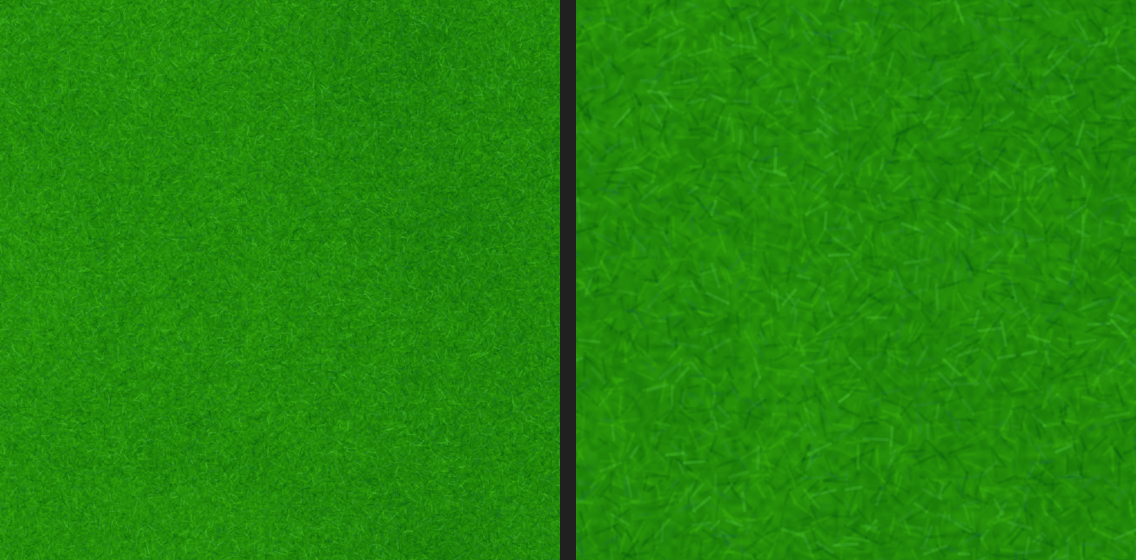
Left: the whole. Right: its middle third, enlarged.
Reproduce this texture procedurally as a Shadertoy shader.

```glsl
const vec3 FELT_GREEN = vec3(0.132, 0.540, 0.040);
const vec3 TONE_STEP = vec3(0.024, 0.037, 0.002);
const vec3 PALE_TINT = vec3(0.030, 0.030, 0.075);
const float FIBRE_CELLS = 105.0;
const int FIBRE_LAYERS = 3;

vec3 hash3(vec2 p, float seed) {
    vec3 q = fract(vec3(p.xyx + seed * 17.31) * vec3(0.1031, 0.1030, 0.0973));
    q += dot(q, q.yxz + 33.33);
    return fract((q.xxy + q.yxx) * q.zyx);
}

float valueNoise(vec2 p, float seed) {
    vec2 cell = floor(p);
    vec2 f = fract(p);
    f = f * f * (3.0 - 2.0 * f);
    float low = mix(hash3(cell, seed).x, hash3(cell + vec2(1, 0), seed).x, f.x);
    float high = mix(hash3(cell + vec2(0, 1), seed).x, hash3(cell + vec2(1, 1), seed).x, f.x);
    return mix(low, high, f.y) * 2.0 - 1.0;
}

float fractalNoise(vec2 p, float seed) {
    float sum = 0.0;
    float gain = 0.5;
    for (int i = 0; i < 4; i++) {
        sum += gain * valueNoise(p, seed + float(i));
        p = mat2(1.6, 1.2, -1.2, 1.6) * p;
        gain *= 0.6;
    }
    return sum;
}

float segmentDistance(vec2 p, vec2 halfAxis) {
    float t = clamp(dot(p, halfAxis) / dot(halfAxis, halfAxis), -1.0, 1.0);
    return length(p - halfAxis * t);
}

// Short scattered hairs: x is signed tone, y is pale tint
vec2 fibreLayer(vec2 p, float seed, float softness) {
    vec2 cell = floor(p);
    vec2 sum = vec2(0.0);
    for (int y = -1; y <= 1; y++) {
        for (int x = -1; x <= 1; x++) {
            vec2 id = cell + vec2(x, y);
            vec3 place = hash3(id, seed);
            vec3 look = hash3(id, seed + 5.7);
            float angle = place.z * 3.14159;
            vec2 halfAxis = vec2(cos(angle), sin(angle)) * mix(0.3, 0.75, look.x);
            float d = segmentDistance(p - id - place.xy, halfAxis);
            float cover = 1.0 - smoothstep(0.04, 0.12 + softness, d);
            sum += cover * vec2(look.y * 2.0 - 1.0, smoothstep(0.72, 1.0, look.z));
        }
    }
    return sum;
}

// Broad worn band in the nap, right of the centre
float napShade(vec2 uv) {
    float bend = 0.04 * sin(uv.y * 5.0);
    float offset = (uv.x - 0.76 - bend) / 0.23;
    return 0.32 - 0.85 * exp(-offset * offset);
}

void mainImage(out vec4 fragColor, in vec2 fragCoord) {
    vec2 uv = fragCoord / iResolution.y;
    float softness = 0.6 * FIBRE_CELLS / iResolution.y;

    // Fine hairs
    vec2 fibres = vec2(0.0);
    for (int i = 0; i < FIBRE_LAYERS; i++) {
        float seed = 1.0 + float(i) * 3.1;
        fibres += fibreLayer(uv * FIBRE_CELLS + seed * 7.3, seed, softness);
    }

    // Grain, mottling and slow shading
    float grain = valueNoise(uv * 250.0, 21.0);
    float mottle = fractalNoise(uv * 34.0, 31.0);
    float clouds = fractalNoise(uv * 5.0, 41.0);
    float tone = 1.35 * fibres.x + 1.1 * grain + 0.55 * mottle
               + 0.5 * clouds + napShade(uv);

    // Pale hairs catch the light, deep gaps turn slightly blue
    vec3 color = FELT_GREEN + TONE_STEP * clamp(tone, -3.2, 2.6);
    color += PALE_TINT * (min(fibres.y, 1.0) - 0.08);
    color.b += 0.02 * smoothstep(-1.2, -3.0, tone);
    fragColor = vec4(clamp(color, 0.0, 1.0), 1.0);
}
```
